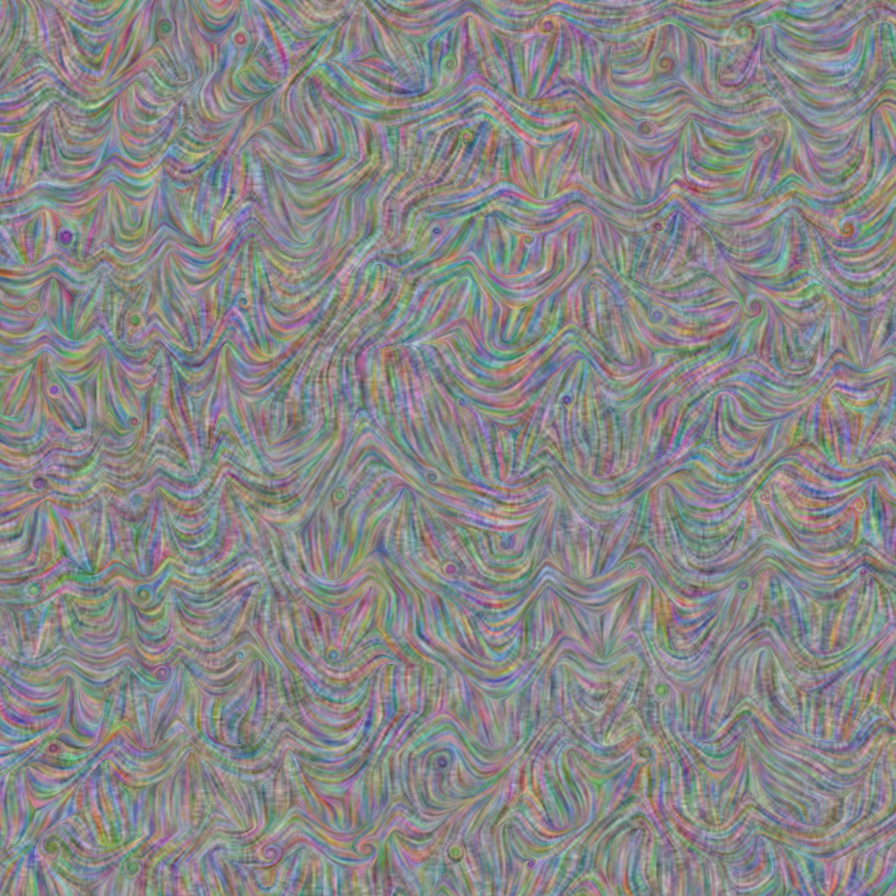
Give the GLSL for this pattern, as a WebGL 1 fragment shader.

```glsl
precision highp float;
// Fine muted threads draped in uneven rows of tents and swags, with small
// spiral eyes. An orientation field is built from waves, fans and eddies, then
// coloured noise is smeared along it, with short ribs smeared across it.

uniform vec2 u_resolution;

const float PI = 3.14159265;
const vec2 GRID = vec2(8.0, 9.5);      // tents across, bands down
const vec2 EYE_GRID = vec2(9.0, 10.0);
const float STREAK_STEP = 0.0012;
const int STREAK_STEPS = 11;

vec4 hash4(vec2 p) {
  vec4 q = fract(p.xyxy * vec4(0.1031, 0.1030, 0.0973, 0.1099));
  q += dot(q, q.wzxy + 33.33);
  return fract((q.xxyz + q.yzzw) * q.zywx);
}

vec4 noise4(vec2 p) {
  vec2 cell = floor(p);
  vec2 f = fract(p);
  f = f * f * (3.0 - 2.0 * f);
  vec4 low = mix(hash4(cell), hash4(cell + vec2(1.0, 0.0)), f.x);
  vec4 high = mix(hash4(cell + vec2(0.0, 1.0)), hash4(cell + 1.0), f.x);
  return mix(low, high, f.y);
}

// Orientations are stored with doubled angle, so opposite directions agree.
vec2 doubled(vec2 d) {
  return vec2(d.x * d.x - d.y * d.y, 2.0 * d.x * d.y) / max(dot(d, d), 1e-8);
}

vec2 rotate(vec2 v, float a) {
  float c = cos(a), s = sin(a);
  return vec2(c * v.x - s * v.y, s * v.x + c * v.y);
}

// Offset to the eye of this cell (xy), its radius (z, zero if absent), seed (w).
vec4 eyeAt(vec2 p) {
  vec2 g = p * EYE_GRID;
  vec4 h = hash4(floor(g) + 17.0);
  vec2 offset = (fract(g) - mix(vec2(0.28), vec2(0.72), h.xy)) / EYE_GRID;
  float radius = step(0.45, h.z) * mix(0.012, 0.027, h.w);
  return vec4(offset, radius, h.w);
}

// Waves with sharp crests and round hollows, upright fans between the bands.
vec2 drapery(vec2 p) {
  vec4 drift = noise4(p * vec2(3.5, 5.0) + 5.0);
  vec4 detail = noise4(p * 14.0 + 40.0);
  float u = p.x * GRID.x + 1.8 * drift.x + 0.5 * detail.x;
  float height = mix(0.15, 0.75, drift.y);
  float s = sin(PI * u);
  float c = cos(PI * u);
  float arch = sqrt(s * s + 0.04);
  float level = p.y * GRID.y - height * (1.0 - arch) + 0.8 * drift.z;
  float slope = -height * PI * s * c / arch * GRID.x / GRID.y;
  float band = smoothstep(0.35, 0.7, 0.5 + 0.5 * cos(2.0 * PI * (level - 0.85)));
  float fan = (1.0 - band) * smoothstep(0.22, 0.45, detail.y + 0.6 * (0.85 - arch));
  vec2 along = doubled(vec2(1.0, slope));
  vec2 hanging = doubled(vec2(0.6 * s * c, -1.0));
  return rotate(mix(along, hanging, fan), 1.6 * (detail.z - 0.5));
}

vec2 flow(vec2 p) {
  vec4 eye = eyeAt(p);
  float r = length(eye.xy);
  float pull = 1.0 - smoothstep(0.25, 1.0, r / max(eye.z, 1e-4));
  vec2 spiral = rotate(doubled(eye.xy), mix(2.2, 3.9, eye.w));
  vec2 q = mix(drapery(p), spiral, pull);
  float angle = 0.5 * atan(q.y, q.x + 1e-6);
  return vec2(cos(angle), sin(angle));
}

// Thread colour in rgb and brightness in a, centred on zero.
vec4 threads(vec2 p) {
  return vec4(noise4(p * 225.0).rgb, noise4(p * 320.0 + 90.0).a) - 0.5;
}

vec4 streak(vec2 start, vec2 dir) {
  vec4 sum = vec4(0.0);
  vec2 p = start;
  for (int i = 0; i < STREAK_STEPS; i++) {
    p += dir * STREAK_STEP;
    sum += threads(p);
    vec2 next = flow(p);
    dir = dot(next, dir) < 0.0 ? -next : next;
  }
  return sum;
}

float ribs(vec2 p, vec2 across) {
  float sum = 0.0;
  for (int i = -2; i <= 2; i++) {
    sum += noise4((p + across * float(i) * 0.0014) * 340.0 + 300.0).x - 0.5;
  }
  return sum / 5.0;
}

void main() {
  vec2 p = gl_FragCoord.xy / u_resolution;
  vec2 dir = flow(p);

  vec4 smear = streak(p, dir) + streak(p, -dir) + threads(p);
  smear /= float(2 * STREAK_STEPS + 1);
  vec3 tint = smear.rgb - 0.4 * dot(smear.rgb, vec3(0.333));
  tint *= vec3(1.05, 0.75, 1.0);
  float ribMask = smoothstep(0.2, 0.7, noise4(p * 22.0 + 70.0).x);
  float tone = 0.6 * smear.a + 0.2 * ribMask * ribs(p, vec2(-dir.y, dir.x));
  float richness = mix(0.4, 0.95, noise4(p * 16.0 + 130.0).y);
  vec3 color = vec3(0.533, 0.529, 0.532) + richness * tint + tone;

  // Coloured pupil with a soft dark rim
  vec4 eye = eyeAt(p);
  float r = length(eye.xy) / max(eye.z, 1e-4);
  vec3 hue = 0.5 + 0.3 * cos(2.0 * PI * (eye.w * 5.0 + vec3(0.0, 0.33, 0.67)));
  color = mix(color, hue, 0.35 * (1.0 - smoothstep(0.1, 0.4, r)));
  color -= 0.08 * (1.0 - smoothstep(0.0, 0.15, abs(r - 0.2)));

  gl_FragColor = vec4(clamp(color, 0.0, 1.0), 1.0);
}
```
